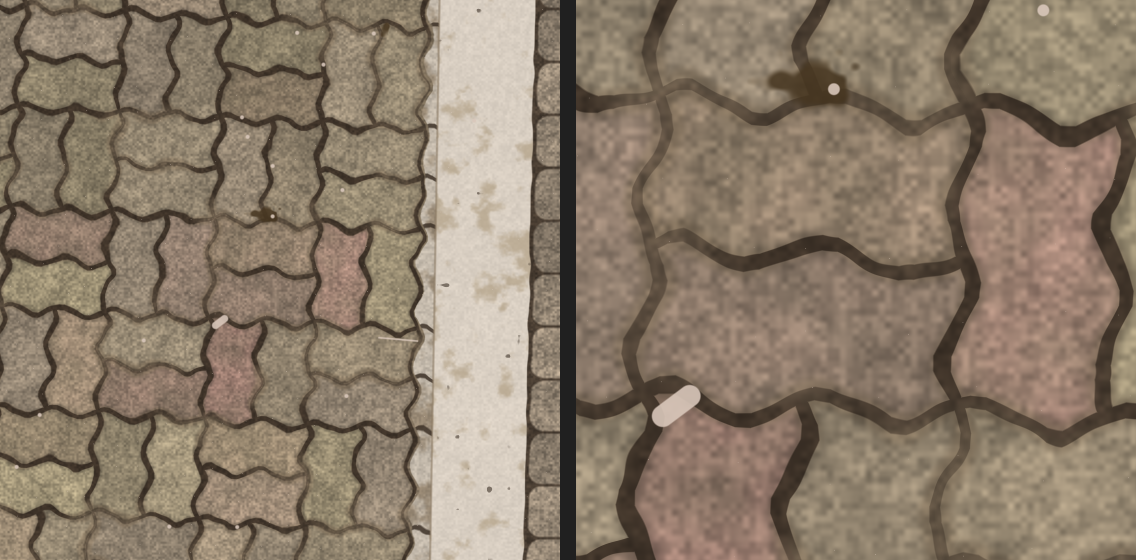
Left: the whole. Right: its middle third, enlarged.
Reproduce this texture procedurally as a WebGL 2 fragment shader.

```glsl
#version 300 es
precision highp float;
// Weathered zigzag paving in a basket weave, beside a pale kerb with a strip of stones beyond.
uniform vec2 u_resolution;
out vec4 fragColor;

const float CELL = 0.180;         // side of one pair of pavers
const float ZIGZAG = 0.043;       // edge swing, in cells
const float JOINT = 0.017;        // half joint width, in cells
const float LAST_COLUMN = 3.0;    // paving ends at this column line
const float STONE_PITCH = 0.0945; // spacing of the stones past the kerb
const float GRAIN = 0.30;
const vec3 PAVER_GREY = vec3(0.565, 0.510, 0.442);
const vec3 PAVER_RED = vec3(0.565, 0.445, 0.405);
const vec3 PAVER_OLIVE = vec3(0.590, 0.545, 0.435);
const vec3 JOINT_DARK = vec3(0.235, 0.190, 0.150);
const vec3 SAND = vec3(0.520, 0.450, 0.360);
const vec3 MORTAR = vec3(0.765, 0.725, 0.670);
const vec3 KERB = vec3(0.855, 0.815, 0.765);
const vec3 STAIN = vec3(0.680, 0.610, 0.500);
const vec3 WEED = vec3(0.270, 0.205, 0.120);
const vec3 LITTER = vec3(0.850, 0.780, 0.730);

float hash(vec2 p) { return fract(sin(dot(p, vec2(127.1, 311.7))) * 43758.5453); }

float noise(vec2 p) {
  vec2 i = floor(p), f = fract(p);
  f = f * f * (3.0 - 2.0 * f);
  return mix(mix(hash(i), hash(i + vec2(1, 0)), f.x),
             mix(hash(i + vec2(0, 1)), hash(i + vec2(1, 1)), f.x), f.y);
}

float fbm(vec2 p) {
  float sum = 0.0, gain = 0.5;
  for (int k = 0; k < 4; k++) { sum += gain * noise(p); p = p * 2.03 + 17.3; gain *= 0.5; }
  return sum / 0.9375;
}

// Two clipped waves per cell form the interlocking edge.
float zigzag(float t) {
  float wave = abs(fract(2.0 * t - 0.16) - 0.5) * 4.0 - 1.0;
  return clamp(1.25 * wave, -1.0, 1.0);
}

float capsule(vec2 p, vec2 a, vec2 b) {
  vec2 d = b - a;
  return length(p - a - d * clamp(dot(p - a, d) / dot(d, d), 0.0, 1.0));
}

// Slightly turned, spreading grid; x and y count cells.
vec2 pavingGrid(vec2 p) {
  float x = (p.x - 0.224 + 0.068 * (p.y - 0.02)) / (CELL + 0.0103 * (p.y - 0.02));
  float y = (p.y - 0.202 - 0.055 * (p.x - 0.215)) / CELL;
  return vec2(x, y);
}

void main() {
  vec2 p = gl_FragCoord.xy / u_resolution;
  p.y = 1.0 - p.y; // measured downward from the top
  float aa = 1.0 / min(u_resolution.x, u_resolution.y);
  float blotch = fbm(p * 24.0);
  float grain = 0.6 * noise(p * 260.0) + 0.4 * noise(p * 120.0 + 9.0) - 0.5;

  // Paving cells: pairs alternate between lying and standing
  vec2 g = pavingGrid(p);
  vec2 q = g + ZIGZAG * vec2(-zigzag(g.y), zigzag(g.x));
  q += 0.045 * (vec2(noise(p * 45.0), noise(p * 45.0 + 31.0)) - 0.5);
  float past = q.x - LAST_COLUMN;
  vec2 cell = floor(vec2(min(q.x, LAST_COLUMN - 0.001), q.y));
  vec2 f = q - cell;
  bool lying = mod(cell.x + cell.y, 2.0) < 0.5;
  float across = lying ? f.y : f.x;
  vec2 border = min(f, 1.0 - f);
  float rowJoint = lying ? min(border.y, abs(across - 0.5)) : border.y;
  float joint = min(min(border.x, border.y), abs(across - 0.5));

  // Paver colour, redder in a band across the middle
  vec2 id = cell * 2.0 + step(0.5, across) * (lying ? vec2(0, 1) : vec2(1, 0));
  float redBand = exp(-pow(cell.y - 1.3, 2.0)) * smoothstep(3.0, 1.0, abs(cell.x - 0.7));
  float redness = smoothstep(0.45, 0.9, hash(id + 4.7) * 0.65 + 0.4 * redBand);
  vec3 color = mix(PAVER_GREY, PAVER_OLIVE, hash(id + 8.1));
  color = mix(color, PAVER_RED, redness * (0.55 + 0.6 * blotch));
  color *= 0.90 + 0.15 * hash(id + 2.3) + 0.06 * p.y;
  color *= 0.86 + 0.28 * blotch;

  // Joints: shaded shoulders, sand fill, uneven dark gap
  float wear = noise(p * 13.0 + 5.0);
  float soft = aa / CELL;
  color *= 1.0 - 0.20 * smoothstep(0.075, 0.015, joint);
  color = mix(color, SAND, 0.55 * smoothstep(0.07, 0.02, joint + 0.06 * (wear - 0.4)));
  float gap = JOINT * (0.55 + 0.95 * wear);
  float dark = smoothstep(gap + soft, gap - soft, abs(joint - 0.008));
  color = mix(color, JOINT_DARK, dark * (0.45 + 0.5 * smoothstep(0.2, 0.6, wear)));
  color *= 1.0 + GRAIN * 1.6 * grain;

  // Mortar strip, crossed by the row joints
  vec3 mortar = mix(MORTAR, SAND, 0.7 * smoothstep(0.48, 0.72, blotch)) * (1.0 + 0.25 * grain);
  mortar = mix(mortar, JOINT_DARK, 0.85 * smoothstep(0.02 + soft, 0.02 - soft, rowJoint));
  color = mix(color, mortar, smoothstep(-soft, soft, past - 0.03 - 0.05 * (blotch - 0.5)));

  // Kerb with stains and pits
  float inner = p.x - 0.785 + 0.017 * p.y;
  float outer = p.x - 0.956 + 0.021 * p.y + 0.004 * (noise(p * 38.0) - 0.5);
  vec3 kerb = KERB * (0.97 + 0.05 * fbm(p * 9.0) + 0.10 * grain);
  float nearEdge = exp(-60.0 * abs(outer)) + 0.5 * exp(-80.0 * abs(inner));
  kerb = mix(kerb, STAIN, 0.65 * smoothstep(0.56, 0.80, fbm(p * 30.0 + 3.0) + 0.10 * nearEdge));
  kerb = mix(kerb, JOINT_DARK, 0.6 * smoothstep(0.87, 0.93, noise(p * 55.0 + 12.0) * (0.7 + 0.4 * blotch)));
  color = mix(color, kerb, smoothstep(-aa, aa, inner));
  color = mix(color, SAND, 0.55 * smoothstep(0.0018 + aa, 0.0018 - aa, abs(inner)));

  // Round-cornered stones past the kerb
  float row = p.y / STONE_PITCH - 0.17;
  vec2 s = vec2(max(0.030 - outer, 0.0), abs(fract(row) - 0.5) * STONE_PITCH);
  float stoneEdge = length(max(s - vec2(0.0, 0.022), 0.0)) - 0.0235;
  vec3 stone = PAVER_GREY * (0.85 + 0.25 * hash(vec2(floor(row), 6.0)) + 0.3 * (blotch - 0.5));
  stone = mix(stone, JOINT_DARK, 0.85 * smoothstep(-0.003, 0.002, stoneEdge));
  color = mix(color, stone * (1.0 + 0.6 * grain), smoothstep(-aa, aa, outer));

  // Weeds, a twig, a leaf and pale specks
  float weeds = min(length((p - vec2(0.470, 0.383)) * vec2(0.75, 1.0)), length(p - vec2(0.690, 0.052)) + 0.006);
  color = mix(color, WEED, 0.85 * smoothstep(0.024, 0.012, weeds + 0.026 * (noise(p * 110.0) - 0.3)));
  float leaf = capsule(p, vec2(0.385, 0.581), vec2(0.401, 0.569)) - 0.0065;
  float twig = capsule(p, vec2(0.677, 0.603), vec2(0.745, 0.609)) - 0.0014;
  vec2 speckCell = floor(p * 22.0);
  vec2 speckAt = 0.25 + 0.5 * vec2(hash(speckCell), hash(speckCell + 7.0));
  float speck = length(fract(p * 22.0) - speckAt) / 22.0 - 0.0035 * step(0.965, hash(speckCell + 3.0));
  color = mix(color, LITTER, 0.9 * smoothstep(aa, -aa, min(min(leaf, twig), speck)));
  fragColor = vec4(clamp(color, 0.0, 1.0), 1.0);
}
```
